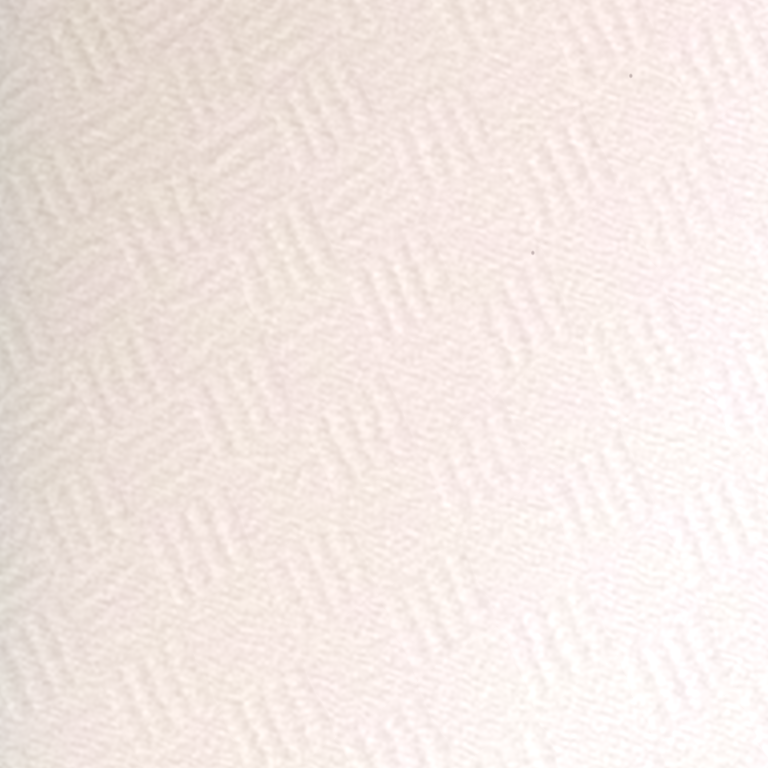
Write a three.js fragment shader that draws this texture.

```glsl
// Embossed cream paper: a skewed basket weave of four-stroke cells, steep strokes
// alternating with shallow ones, over fine woven grain and a diagonal wash of light.
// Cells come from floor/fract in a slanted basis; wear comes from hashed value noise.
varying vec2 vUv;

float hash(vec2 p) {
  vec3 q = fract(vec3(p.xyx) * 0.1031);
  q += dot(q, q.yzx + 33.33);
  return fract((q.x + q.y) * q.z);
}

float noise(vec2 p) {
  vec2 i = floor(p), f = fract(p);
  f = f * f * (3.0 - 2.0 * f);
  return mix(mix(hash(i), hash(i + vec2(1.0, 0.0)), f.x),
             mix(hash(i + vec2(0.0, 1.0)), hash(i + vec2(1.0)), f.x), f.y);
}

// Signed relief of four parallel strokes: lit flank, then shaded flank
float strokes(float across, float along, vec2 cell) {
  float lane = across * 4.0;
  vec2 id = cell * vec2(4.0, 7.0) + vec2(floor(lane), 60.0);
  float strength = mix(0.75, 1.2, hash(id));
  float shift = (hash(id + 31.7) - 0.5) * 0.16;
  float taper = smoothstep(0.0, 0.17, 0.5 - abs(along - 0.5 - shift * (1.0 - abs(2.0 * along - 1.0))));
  float phase = 6.2832 * fract(lane);
  return sin(phase + 0.45 * sin(phase)) * strength * taper;
}

// Paper colour, from shaded upper left to bright lower right
vec3 paperColour(vec2 p) {
  float light = 0.65 * p.x + 0.35 * (1.0 - p.y) + 0.05 * (noise(p * 3.0 + 8.0) - 0.5);
  vec3 shade = vec3(0.893, 0.838, 0.802);
  vec3 cream = vec3(0.970, 0.918, 0.896);
  vec3 pale = vec3(1.006, 0.980, 0.976);
  vec3 c = mix(shade, cream, smoothstep(0.02, 0.55, light));
  c = mix(c, pale, smoothstep(0.48, 0.88, light));
  // Cool grey falloff along the left edge, blush toward the upper right
  c -= vec3(0.055, 0.030, 0.024) * exp(-p.x * 14.0);
  c += vec3(0.004, -0.006, 0.003) * smoothstep(0.4, 1.0, p.x) * p.y;
  return c;
}

void main() {
  vec2 p = vUv;
  vec3 colour = paperColour(p);

  // Slanted cell coordinates, wobbled at a coarse and a fine scale
  vec2 wobble = vec2(noise(p * 28.0), noise(p * 28.0 + 51.0)) - 0.5;
  vec2 jitter = vec2(noise(p * 85.0 + 13.0), noise(p * 85.0 + 67.0)) - 0.5;
  vec2 q = p + wobble * 0.007 + jitter * 0.0035;
  vec2 grid = vec2(dot(q, vec2(4.723, -6.633)) + 6.178,
                   dot(q, vec2(7.295, 3.234)) - 3.331);
  vec2 cell = floor(grid), f = fract(grid);
  float steep = 1.0 - mod(cell.x + cell.y, 2.0);

  // Shallow strokes sink into the grain toward the lower right
  float fade = 1.0 - smoothstep(0.2, 0.62, 0.6 * p.x + 0.4 * (1.0 - p.y));
  float relief = mix(strokes(f.x, f.y, cell) * mix(0.08, 0.85, fade),
                     strokes(f.y, f.x, cell), steep);
  relief *= mix(0.7, 1.2, noise(p * 24.0 + 17.0));

  // Fine slanted threads, broken up by noise
  vec2 thread = vec2(dot(p, vec2(0.94, -0.34)), dot(p, vec2(0.34, 0.94)));
  float weave = sin(6.2832 * (85.0 * thread.y + 0.7 * noise(p * 45.0)));
  weave *= mix(0.1, 1.2, noise(thread * vec2(90.0, 85.0)));
  weave *= mix(1.0, 0.45, max(steep, fade));

  // Pitted grain lit from one side: the slope of fine noise
  vec2 pit = thread * vec2(125.0, 140.0) + 9.0;
  float grain = noise(pit) - noise(pit + vec2(0.6, -0.6));
  grain += 0.9 * (noise(p * 190.0) - 0.5);

  colour += vec3(0.92, 1.0, 1.05) * (relief * 0.026 + weave * 0.018 + grain * 0.038);

  // Faint warm and cool blotches
  colour += vec3(0.004, -0.003, 0.007) * (noise(p * 19.0 + 73.0) - 0.5) * 2.0;

  // Rare tiny dark flecks on the bright side
  vec2 fleckCell = floor(p * 14.0);
  vec2 centre = 0.25 + 0.5 * vec2(hash(fleckCell + 5.1), hash(fleckCell + 9.4));
  vec2 d = (fract(p * 14.0) - centre) * vec2(1.0, 0.8);
  float fleck = step(0.975, hash(fleckCell + 2.3)) * step(8.0, fleckCell.x);
  fleck *= 1.0 - smoothstep(0.01, 0.045, length(d));
  colour -= vec3(0.2, 0.21, 0.2) * fleck;

  gl_FragColor = vec4(clamp(colour, 0.0, 1.0), 1.0);
}
```
